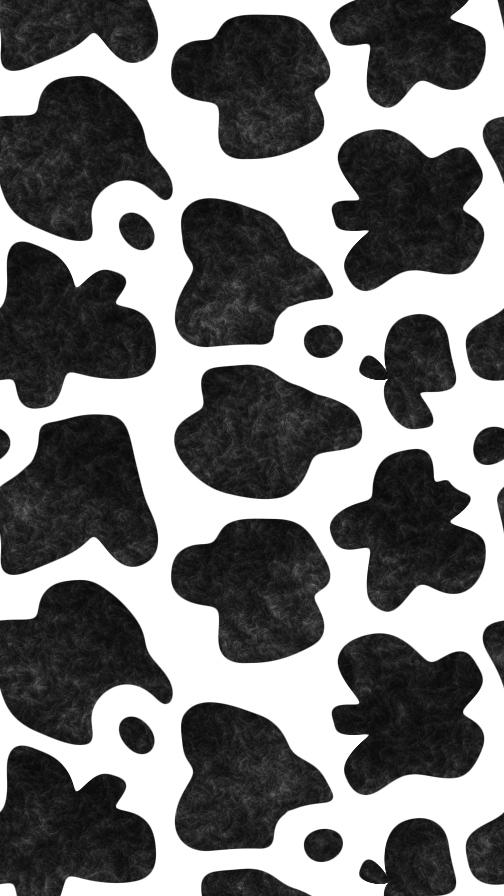
A WebGL 2 fragment shader for this pattern:

```glsl
#version 300 es
precision highp float;

uniform vec2 u_resolution;
out vec4 fragColor;

// Layout, in canvas widths; the pattern repeats once per width
const float CELLS = 3.0;          // big spots per row and column
const float JITTER = 0.115;       // scatter of the spot centres
const float SIZE_SPREAD = 0.03;   // power weights: some spots crowd others
const float GAP = 0.017;          // least distance from spot to cell border
const float NOTCH = 0.055;        // depth of the bays in the outline
const float ROUNDING = 0.055;
const float WARP = 0.012;
const float DOT_RADIUS = 0.038;
const float DOT_MARGIN = 0.055;

// Ink
const vec3 PAPER = vec3(1.0);
const vec3 INK = vec3(0.123);
const float CLOUD = 0.30;
const float MOTTLE = 0.75;
const float GRAIN_SCALE = 14.0;
const float TAU = 6.2831853;

vec2 hash2(vec2 c) {
    vec3 h = fract((c.xyx + 7.31) * vec3(0.1031, 0.1030, 0.0973));
    h += dot(h, h.yzx + 33.33);
    return fract((h.xx + h.yz) * h.zy);
}

float smoothMin(float a, float b, float k) {
    float h = max(k - abs(a - b), 0.0) / k;
    return min(a, b) - h * h * k * 0.25;
}

// Canonical index of a cell in the sheared, repeating lattice
vec2 wrapCell(vec2 c) {
    float turns = floor((c.x + 0.5) / CELLS);
    c += vec2(-CELLS * turns, turns);
    c.y -= CELLS * floor((c.y + 0.5) / CELLS);
    return c;
}

vec2 latticePoint(vec2 c, vec2 offset) {
    return (vec2(c.x, c.y + c.x / CELLS) + offset) / CELLS;
}

// Centre in xy, power weight in z
vec3 spotSite(vec2 c) {
    vec2 id = wrapCell(c);
    vec2 centre = latticePoint(c, vec2(0.5)) + JITTER * (hash2(id) - 0.5);
    return vec3(centre, SIZE_SPREAD * hash2(id + 19.0).x);
}

// Signed distance to the spots; also gives the local position and seed
float spots(vec2 p, out vec2 local, out vec2 seed) {
    float column = floor(p.x * CELLS);
    vec2 base = vec2(column, floor(p.y * CELLS - column / CELLS));
    vec3 home = vec3(0.0);
    vec2 homeCell = base;
    float homePower = 1e3;
    float dotDist = 1e3;
    vec2 dotLocal = vec2(0.0);

    for (int k = 0; k < 25; k++) {
        vec2 c = base + vec2(k % 5 - 2, k / 5 - 2);
        vec3 site = spotSite(c);
        float power = dot(p - site.xy, p - site.xy) - site.z;
        if (power < homePower) { homePower = power; home = site; homeCell = c; }

        // Small dots sit where three cells meet
        vec2 id = wrapCell(c);
        if (mod(id.x + id.y + 0.5, 3.0) < 1.0) {
            vec2 rnd = hash2(id + 41.0);
            vec2 d = p - latticePoint(c, vec2(0.89, 1.0) + 0.15 * (rnd - 0.5));
            float oval = 1.0 + 0.13 * sin(2.0 * atan(d.y, d.x + 1e-6) + TAU * rnd.x);
            float dist = length(d) * oval - DOT_RADIUS * mix(0.8, 1.15, rnd.y);
            if (dist < dotDist) { dotDist = dist; dotLocal = d; }
        }
    }

    float border = 1.0;
    for (int k = 0; k < 25; k++) {
        vec3 site = spotSite(base + vec2(k % 5 - 2, k / 5 - 2));
        float apart = distance(site.xy, home.xy);
        if (apart < 1e-4) continue;
        float power = dot(p - site.xy, p - site.xy) - site.z;
        border = smoothMin(border, (power - homePower) / (2.0 * apart), ROUNDING);
    }

    // Uneven bays around the outline, and a bite beside each dot
    local = p - home.xy;
    seed = hash2(wrapCell(homeCell) + 67.0);
    float angle = atan(local.y, local.x + 1e-6);
    float lobes = 3.0 + floor(3.0 * seed.x);
    float bay = 0.5 + 0.5 * sin(lobes * angle + TAU * seed.y + sin(2.0 * angle + TAU * seed.x));
    border = smoothMin(border - GAP - NOTCH * bay * bay, dotDist - DOT_MARGIN, 0.03);

    if (dotDist < -border) { local = dotLocal; seed = vec2(0.5); }
    return min(-border, dotDist);
}

float cellular(vec2 p) {
    float nearest = 8.0;
    for (int k = 0; k < 9; k++) {
        vec2 c = floor(p) + vec2(k % 3 - 1, k / 3 - 1);
        vec2 d = c + hash2(c) - p;
        nearest = min(nearest, dot(d, d));
    }
    return sqrt(nearest);
}

// Layered cellular grain, each layer bent by the ones before
float mottle(vec2 p) {
    float sum = 0.0;
    vec2 q = p * GRAIN_SCALE;
    for (int k = 0; k < 4; k++) {
        sum += cellular(q + 0.8 * sin(q.yx * 1.7) + sum) - 0.47;
        q = mat2(1.76, 1.32, -1.32, 1.76) * q + 5.7;
    }
    return sum;
}

void main() {
    vec2 p = gl_FragCoord.xy / u_resolution.x;
    vec2 bend = sin(TAU * vec2(2.0 * p.y + p.x, 2.0 * p.x - p.y) + 1.0)
              + 0.6 * sin(TAU * vec2(4.0 * p.y - p.x, 3.0 * p.x + 2.0 * p.y));
    vec2 local, seed;
    float dist = spots(p + WARP * bend, local, seed);

    // Washed ink, darker towards the top of each spot
    float cloud = -sin(13.0 * local.y + 1.6 * (seed.x - 0.5) + 0.7 * sin(11.0 * local.x + TAU * seed.y));
    vec3 ink = INK * exp(CLOUD * cloud + MOTTLE * mottle(p));

    float edge = min(fwidth(dist), 2.0 / u_resolution.x) * 0.7;
    fragColor = vec4(mix(ink, PAPER, smoothstep(-edge, edge, dist)), 1.0);
}
```
